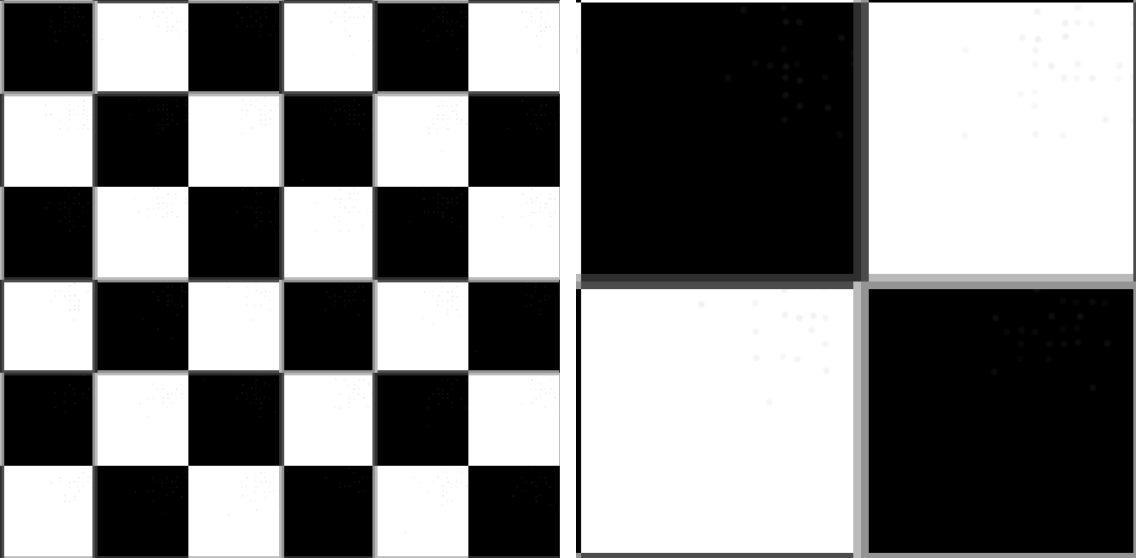
Left: the whole. Right: its middle third, enlarged.
Reproduce this pattern procedurally as a WebGL 2 fragment shader.

```glsl
#version 300 es
precision highp float;
// A checkerboard of black and white squares, six by six, with two-tone grey
// joints on two of every three grid lines and faint specks in the squares.
// Signed square waves give the checks; wrapped cellular dots give the wear.

uniform vec2 u_resolution;
out vec4 fragColor;

const float CELLS = 6.0;                  // squares across and down
const vec2 SHIFT = vec2(0.018, 0.009);    // grid offset, in squares
const float JOINT_HALF = 0.0275;          // half joint width, in squares
const float JOINT_CYCLE = 3.0;            // every third grid line is bare
const float DARK_NEAR = 0.18;             // joint tones beside a black source
const float DARK_FAR = 0.30;
const float LIGHT_NEAR = 0.73;            // joint tones beside a white source
const float LIGHT_FAR = 0.58;
const float SPECK_GRID = 20.0;            // speck sites along one square
const vec2 SPECK_CENTER = vec2(0.76, 0.2);
const vec2 SPECK_SPREAD = vec2(0.19, 0.17);
const float SPECK_DENSITY = 0.6;
const float SPECK_STRENGTH = 0.06;

vec3 hash3(vec2 p) {
    vec3 h = fract(vec3(p.xyx) * vec3(0.1031, 0.1030, 0.0973));
    h += dot(h, h.yxz + 33.33);
    return fract((h.xxy + h.yzz) * h.zyx);
}

// Returns joint tone in x and coverage in y. The joint borrows its tone from
// the square before or after the line; across is the other axis' square wave.
vec2 joint(float line, float offset, float across, float aa) {
    float kind = mod(line, JOINT_CYCLE);
    float side = kind < 0.5 ? -1.0 : 1.0;
    float parity = 1.0 - 2.0 * mod(line, 2.0);
    float white = 0.5 - 0.5 * parity * side * across;
    float away = smoothstep(-aa, aa, -side * offset);
    float tone = mix(mix(DARK_NEAR, DARK_FAR, away),
                     mix(LIGHT_NEAR, LIGHT_FAR, away), white);
    float cover = 1.0 - smoothstep(JOINT_HALF - aa, JOINT_HALF + aa, abs(offset));
    return vec2(tone, cover * step(kind, 1.5));
}

// Sparse soft dots gathered near one corner of each square.
float specks(vec2 q) {
    vec2 site = floor(q * SPECK_GRID);
    vec3 h = hash3(mod(site, CELLS * SPECK_GRID) + 7.0);
    vec2 local = fract((site + 0.5) / SPECK_GRID);
    vec2 away = (local - SPECK_CENTER) / SPECK_SPREAD;
    float chance = SPECK_DENSITY * exp(-dot(away, away));
    vec2 center = 0.5 + 0.3 * (h.yz - 0.5);
    float dist = length(fract(q * SPECK_GRID) - center);
    float dot_ = 1.0 - smoothstep(0.1, 0.35, dist);
    return dot_ * step(h.x, chance) * mix(0.4, 1.0, h.y);
}

void main() {
    // Grid coordinates, counted from the top left.
    vec2 uv = gl_FragCoord.xy / u_resolution;
    vec2 q = vec2(uv.x, 1.0 - uv.y) * CELLS - SHIFT;
    vec2 aa = 0.6 * CELLS / u_resolution;

    // Checks from the product of two square waves.
    vec2 line = floor(q + 0.5);
    vec2 offset = q - line;
    vec2 wave = (1.0 - 2.0 * mod(line, 2.0)) * clamp(offset / aa, -1.0, 1.0);
    float shade = 0.5 - 0.5 * wave.x * wave.y;

    // Specks darken white and lighten black.
    shade += SPECK_STRENGTH * specks(q) * (1.0 - 2.0 * shade);

    // Joints, with the upright ones on top.
    vec2 level = joint(line.y, offset.y, wave.x, aa.y);
    vec2 upright = joint(line.x, offset.x, wave.y, aa.x);
    shade = mix(shade, level.x, level.y);
    shade = mix(shade, upright.x, upright.y);

    fragColor = vec4(vec3(shade), 1.0);
}
```
